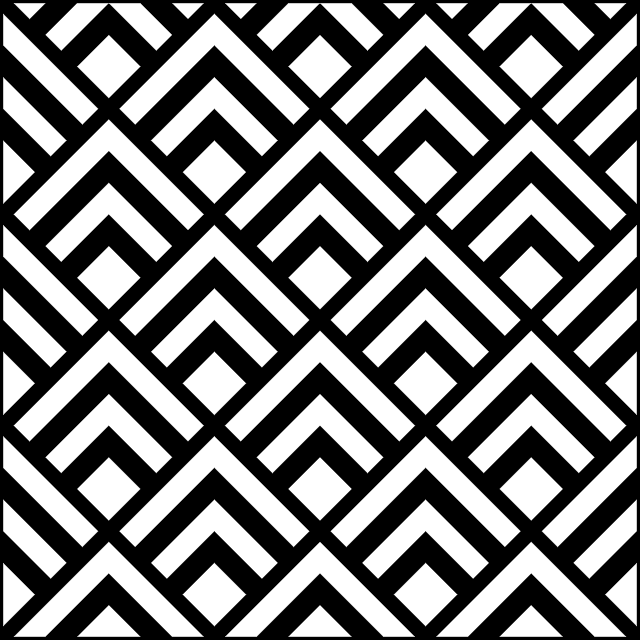
This pattern is drawn by a Shadertoy shader. Its source:

```glsl
// Black and white art deco tiling: a lattice of diamonds, three across and down,
// each holding two nested chevrons above a solid square, inside a thin black frame.
// Diagonal axes turn every diamond into a unit cell, drawn as one distance field.

// Signed distance to the white shapes of a cell 20 units wide, apex at the origin
float chevronTile(vec2 cell) {
    float depth = min(cell.x, cell.y);
    float bands = abs(mod(depth + 0.5, 6.0) - 3.0) - 1.5;
    float shapes = min(bands, 13.0 - depth);        // fill the innermost square
    return max(shapes, max(cell.x, cell.y) - 19.0); // trim the lower edges
}

void mainImage(out vec4 fragColor, in vec2 fragCoord) {
    vec2 uv = fragCoord / iResolution.y;
    float margin = 0.005;
    float period = (1.0 - 2.0 * margin) / 3.0;

    // Diagonal coordinates, measured downward from the upper left of the frame
    vec2 p = (vec2(uv.x, 1.0 - uv.y) - margin) / period;
    vec2 cell = 20.0 * fract(vec2(p.y + p.x, p.y - p.x));

    // Distances in canvas units
    float tile = chevronTile(cell) * period / (20.0 * sqrt(2.0));
    vec2 fromCenter = abs(uv - 0.5);
    float frame = max(fromCenter.x, fromCenter.y) - (0.5 - margin);

    // One pixel wide edge smoothing
    float white = clamp(0.5 - max(tile, frame) * iResolution.y, 0.0, 1.0);
    fragColor = vec4(vec3(white), 1.0);
}
```
